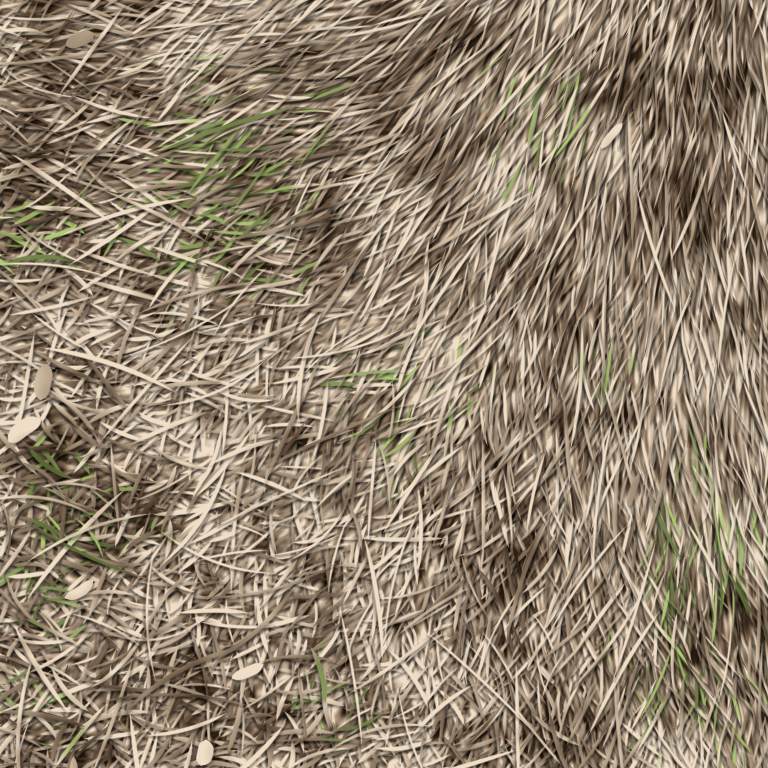
Give the GLSL for this texture, as a Shadertoy shader.

```glsl
// Dry, trampled grass: straw blades over fibrous dark litter, with green tufts and dead leaves.

const vec3 SOIL  = vec3(0.17, 0.12, 0.07);
const vec3 BROWN = vec3(0.38, 0.30, 0.23);
const vec3 DUN   = vec3(0.56, 0.48, 0.395);
const vec3 STRAW = vec3(0.75, 0.665, 0.57);
const vec3 CREAM = vec3(0.94, 0.87, 0.78);
const vec3 GREEN = vec3(0.50, 0.62, 0.30);

vec3 hash3(vec2 p) {
    vec3 q = fract(p.xyx * vec3(0.1031, 0.1030, 0.0973));
    q += dot(q, q.yxz + 33.33);
    return fract((q.xxy + q.yzz) * q.zyx);
}

float gradientAt(vec2 corner, vec2 offset) {
    return dot(hash3(corner + 57.0).xy * 2.0 - 1.0, offset);
}

float gradientNoise(vec2 p) {
    vec2 i = floor(p), f = fract(p);
    vec2 u = f * f * (3.0 - 2.0 * f);
    vec2 e = vec2(1.0, 0.0);
    float low = mix(gradientAt(i, f), gradientAt(i + e, f - e), u.x);
    float high = mix(gradientAt(i + e.yx, f - e.yx), gradientAt(i + 1.0, f - 1.0), u.x);
    return 1.4 * mix(low, high, u.y);
}

// Dark to light ramp through the dry colours, tone in 0..1
vec3 dryColor(float tone) {
    float t = clamp(tone, 0.0, 1.0) * 4.0;
    vec3 c = mix(SOIL, BROWN, min(t, 1.0));
    c = mix(c, DUN, clamp(t - 1.0, 0.0, 1.0));
    c = mix(c, STRAW, clamp(t - 2.0, 0.0, 1.0));
    return mix(c, CREAM, clamp(t - 3.0, 0.0, 1.0));
}

// Blades lie flat at the left and stand upright at the right
float flowAngle(vec2 p) {
    float turn = smoothstep(0.08, 1.15, p.x + 0.25 * (0.6 - p.y));
    return mix(0.3, 1.8, turn) + 0.12 * sin(p.x * 17.0 + 4.0 * sin(p.y * 9.0));
}

// Tangled at the lower left, combed at the upper right
float combed(vec2 p) {
    return smoothstep(0.3, 1.35, p.x + 0.8 * p.y);
}

float spot(vec2 p, vec2 center, float radius) {
    vec2 d = (p - center) / radius;
    return exp(-dot(d, d));
}

float greenChance(vec2 p) {
    float scattered = 0.22 * smoothstep(0.1, 0.5, gradientNoise(p * 5.0 + 8.0));
    float tufts = 0.55 * spot(p, vec2(0.28, 0.75), 0.11) + 0.2 * spot(p, vec2(0.95, 0.15), 0.15);
    return scattered + tufts + 0.25 * spot(p, vec2(0.04, 0.25), 0.08);
}

// Sunlit and shaded clumps, from broad to small
float patchTone(vec2 p) {
    float shade = spot(p, vec2(0.08, 0.9), 0.15) + spot(p, vec2(0.1, 0.32), 0.10);
    float clumps = 0.40 * gradientNoise(p * 5.0) + 0.38 * gradientNoise(p * 13.0);
    return clumps + 0.28 * gradientNoise(p * 34.0) - 0.25 * shade;
}

// Streaky litter: stretched noise in three directions, weighted by the flow
float litterTone(vec2 uv, float flow, float order) {
    vec2 warped = uv + 0.004 * (1.0 - order) * sin(uv.yx * 70.0);
    float sum = 0.0, power = 0.01;
    for (int i = 0; i < 3; i++) {
        float angle = 0.3 + 0.6 * float(i);
        vec2 along = vec2(cos(angle), sin(angle));
        vec2 q = vec2(dot(warped, along), dot(warped, vec2(-along.y, along.x)));
        float offset = (angle - flow) / mix(0.6, 0.35, order);
        float weight = exp(-offset * offset);
        sum += weight * gradientNoise(q * vec2(mix(55.0, 30.0, order), mix(95.0, 150.0, order)));
        power += weight * weight;
    }
    return sum / sqrt(power);
}

// One scattered layer of tapered, bent blades with soft shadows
vec3 bladeLayer(vec3 color, vec2 uv, float cells, vec2 halfSize, float density, float tone, float green, float seed) {
    float edge = max(0.0013, 0.6 / iResolution.y);
    vec2 home = floor(uv * cells);
    for (int n = 0; n < 9; n++) {
        vec2 id = home + vec2(n % 3, n / 3) - 1.0;
        vec3 place = hash3(id + seed * 17.3 + 11.0);
        vec2 center = (id + place.xy) / cells;
        vec2 d = uv - center;
        if (place.z > density || dot(d, d) > halfSize.x * halfSize.x) continue;

        vec3 look = fract(place * vec3(37.0, 53.0, 71.0) + place.yzx * 19.0);
        float order = combed(center);
        float spread = mix(2.6, 0.7, order);
        float angle = flowAngle(center) + (look.x - 0.5) * spread;
        vec2 along = vec2(cos(angle), sin(angle));
        vec2 q = vec2(dot(d, along), dot(d, vec2(-along.y, along.x)));
        float t = q.x / (halfSize.x * mix(0.65, 1.0, look.z));
        q.y += (fract(look.z * 7.0) - 0.5) * 0.12 * spread * halfSize.x * t * t;

        float width = halfSize.y * mix(0.5, 1.25, fract(look.y * 9.0)) * mix(1.1, 0.75, order);
        float taper = width * (1.0 - t * t * t * t);
        float side = along.x > 0.0 ? 0.003 : -0.003;
        color *= 1.0 - 0.32 * smoothstep(0.003, -0.002, abs(q.y + side) - taper);

        vec3 blade = dryColor(tone + (look.y - 0.5) * 0.8 + 0.06 * q.y / width);
        float isGreen = smoothstep(-0.03, 0.03, green - fract(look.x * 13.0) - 0.03);
        blade = mix(blade, GREEN * mix(0.7, 1.25, look.y), 0.8 * isGreen);
        color = mix(color, blade, smoothstep(edge, -edge, abs(q.y) - taper));
    }
    return color;
}

void mainImage(out vec4 fragColor, in vec2 fragCoord) {
    vec2 uv = fragCoord / iResolution.y;
    float shade = patchTone(uv);
    float green = greenChance(uv);
    vec3 color = dryColor(0.60 + 0.9 * litterTone(uv, flowAngle(uv), combed(uv)) + shade);

    // Short fine blades below, long straws above
    for (int i = 0; i < 8; i++) {
        float k = float(i) / 7.0;
        float cells = mix(36.0, 10.0, k * k);
        vec2 halfSize = vec2(0.95 / cells, mix(0.0023, 0.0025, k));
        color = bladeLayer(color, uv, cells, halfSize, 1.0, mix(0.72, 0.88, k) + shade, green, float(i) + 1.0);
    }

    // Dead leaves
    color = bladeLayer(color, uv, 11.0, vec2(0.026, 0.008), 0.14, 0.9 + 0.4 * shade, 0.0, 31.0);
    fragColor = vec4(color, 1.0);
}
```
